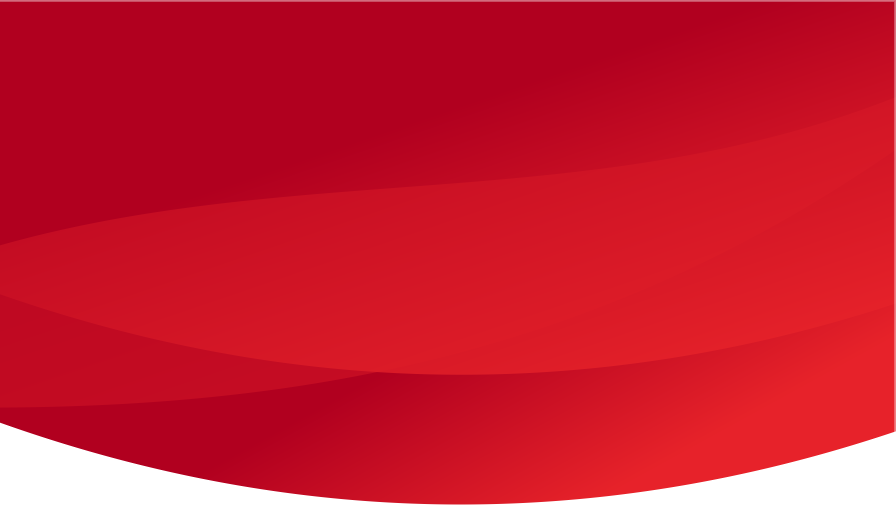
Give the GLSL for this background, as a Shadertoy shader.

```glsl
// Red layered waves above a white curved foot.
// Three smooth curves split the canvas into zones; each zone samples
// one crimson ramp along a slanted gradient, and a parabola cuts the base.

const vec3 CRIMSON = vec3(0.695, 0.0, 0.122);
const vec3 SCARLET = vec3(0.905, 0.135, 0.163);
const vec3 PAPER   = vec3(1.0);

// Curve coefficients: constant, linear, quadratic, cubic (x and y in 0..1)
const vec4 CREST = vec4(0.517, 0.499, -0.820, 0.613);
const vec4 BOWL  = vec4(0.4207, -0.615, 0.597, 0.0);
const vec4 SWEEP = vec4(0.1977, 0.0093, 0.2807, 0.218);
const vec4 FOOT  = vec4(0.168, -0.627, 0.610, 0.0);

// Gradient start on the slant axis, tone there, and tone gain
const vec3 SKY_TONE   = vec3(0.517, 0.00, 1.79);
const vec3 BAND_TONE  = vec3(0.494, 0.36, 0.85);
const vec3 RIGHT_TONE = vec3(0.922, 0.66, 1.09);
const vec3 LEFT_TONE  = vec3(0.598, 0.25, 0.30);
const vec3 BASE_TONE  = vec3(1.149, 0.00, 2.07);

const float SLANT      = 0.60;
const float BASE_SLANT = 0.97;
const float RIM_WIDTH  = 0.0034;
const float RIM_LIGHT  = 0.42;

float curve(vec4 k, float x) {
    return k.x + x * (k.y + x * (k.z + x * k.w));
}

// Antialiased coverage of a signed distance
float cover(float d) {
    return clamp(0.5 + d * iResolution.y, 0.0, 1.0);
}

float above(vec4 k, vec2 p) {
    return cover(p.y - curve(k, p.x));
}

vec3 shade(vec3 tone, float axis) {
    float s = tone.y + tone.z * (axis - tone.x);
    return mix(CRIMSON, SCARLET, clamp(s, 0.0, 1.0));
}

void mainImage(out vec4 fragColor, in vec2 fragCoord) {
    vec2 p = fragCoord / iResolution.xy;
    float axis = SLANT * p.x + 1.0 - p.y;
    float baseAxis = BASE_SLANT * p.x + 1.0 - p.y;

    // Zones formed by the crossing translucent sheets
    float overBowl = above(BOWL, p);
    float overSweep = above(SWEEP, p);
    vec3 lower = mix(shade(BASE_TONE, baseAxis), shade(RIGHT_TONE, axis), overBowl);
    vec3 upper = mix(shade(LEFT_TONE, axis), shade(BAND_TONE, axis), overBowl);
    vec3 color = mix(lower, upper, overSweep);

    // Dark field over the crest
    color = mix(color, shade(SKY_TONE, axis), above(CREST, p));

    // White foot
    color = mix(PAPER, color, above(FOOT, p));

    // Pale rim along the top and right borders
    float aspect = iResolution.x / iResolution.y;
    float inset = min(1.0 - p.y, (1.0 - p.x) * aspect);
    color = mix(color, PAPER, RIM_LIGHT * cover(RIM_WIDTH - inset));

    fragColor = vec4(color, 1.0);
}
```
